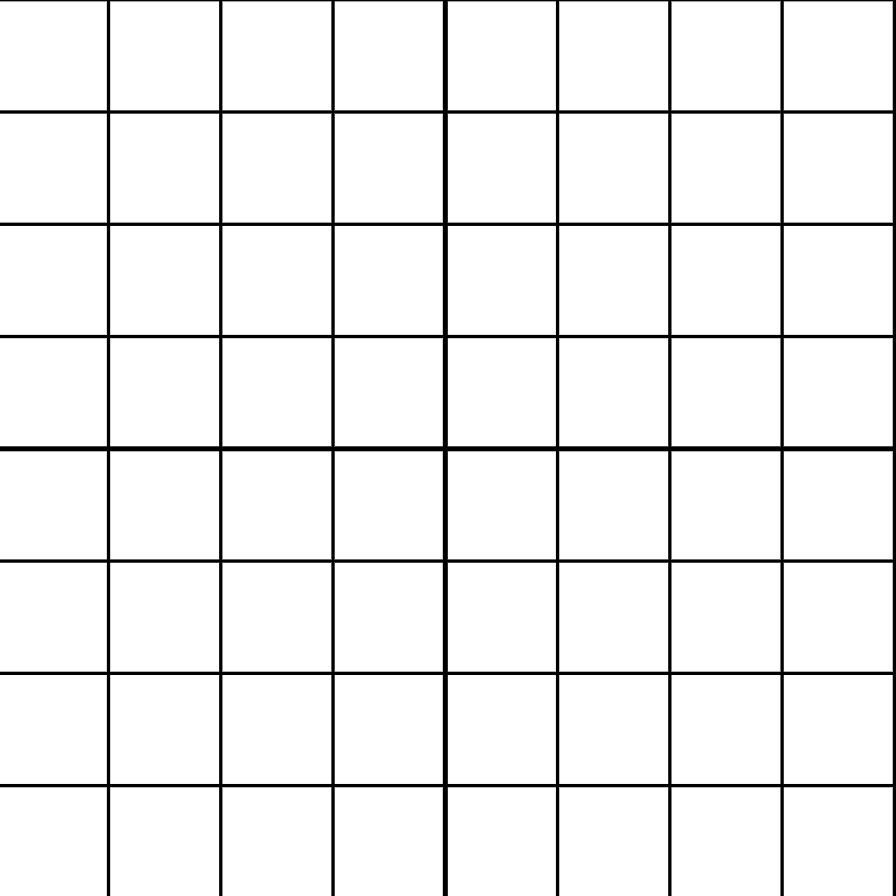
Write a Shadertoy shader that draws this pattern.

```glsl
// Square grid of thin black lines on white, eight cells across and down.
// Each axis is folded to its nearest line; the central line of each axis
// is heavier, and the whole grid sits slightly off the canvas centre.

const vec3 PAPER = vec3(1.0);
const vec3 INK = vec3(0.0);

const vec2 CROSSING = vec2(0.497, 0.4991); // where the heavy lines meet
const float PITCH = 0.1253;                // distance between lines
const float THIN_WIDTH = 0.0037;
const float HEAVY_WIDTH = 0.0056;

// Share of a pixel covered by a line of the given width
float lineCoverage(float dist, float width, float pixel) {
    float left = max(dist - 0.5 * pixel, -0.5 * width);
    float right = min(dist + 0.5 * pixel, 0.5 * width);
    return clamp((right - left) / pixel, 0.0, 1.0);
}

// Evenly spaced lines along one axis, with a heavy line at zero
float gridAxis(float coord, float pitch, float thinWidth, float heavyWidth, float pixel) {
    float index = floor(coord / pitch + 0.5);
    float dist = abs(coord - index * pitch);
    float width = abs(index) < 0.5 ? heavyWidth : thinWidth;
    return lineCoverage(dist, width, pixel);
}

void mainImage(out vec4 fragColor, in vec2 fragCoord) {
    float pixel = 1.0 / iResolution.y;
    vec2 pos = fragCoord * pixel - CROSSING;

    float vertical = gridAxis(pos.x, PITCH, THIN_WIDTH, HEAVY_WIDTH, pixel);
    float horizontal = gridAxis(pos.y, PITCH, THIN_WIDTH, HEAVY_WIDTH, pixel);

    // Union of both line families
    float ink = max(vertical, horizontal);
    fragColor = vec4(mix(PAPER, INK, ink), 1.0);
}
```
